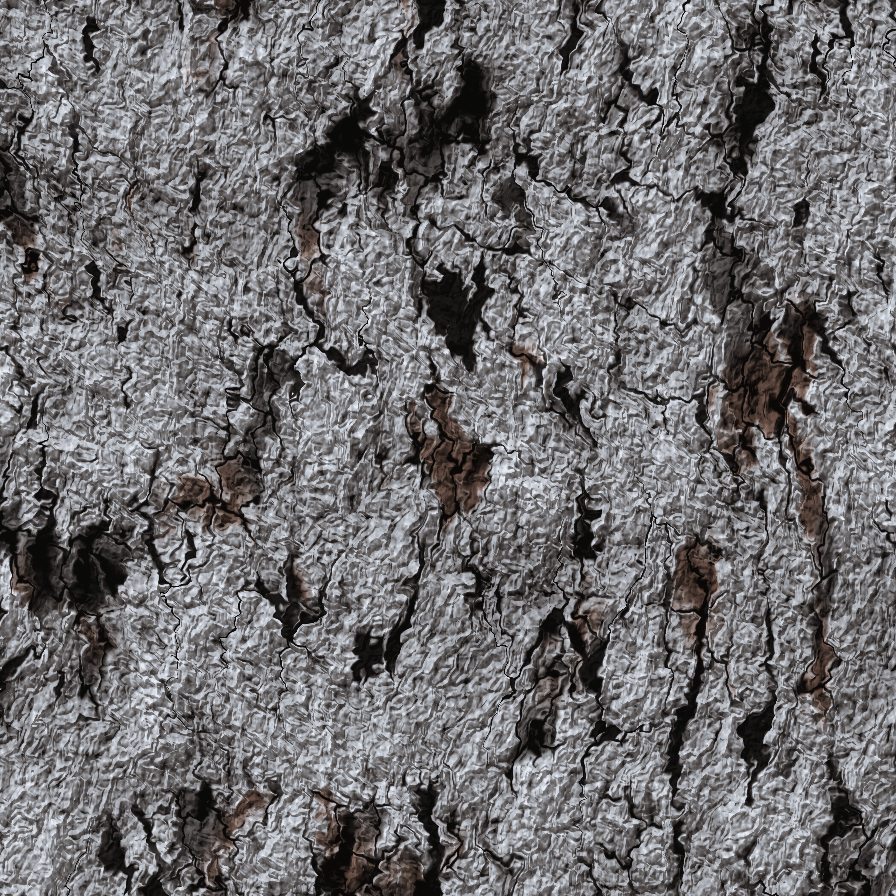
Reproduce this texture procedurally as a Shadertoy shader.

```glsl
// Weathered grey tree bark: flaking crust, upright cracks and rusty hollows.
#define BASE_TONE 0.50
#define RELIEF 0.080
#define SHADE_GAIN 0.19
#define GRAIN_GAIN 0.36
#define CRACK_WIDTH 0.17
#define CRACK_DARKNESS 0.88
#define HOLLOW_DARKNESS 0.58
#define PLATE_SCALE vec2(10.0, 6.0)
#define CRACK_SCALE vec2(12.0, 4.6)
#define LIGHT_DIR vec2(-0.45, 0.89)
#define RUST_COLOR vec3(0.47, 0.33, 0.27)

vec2 hash2(vec2 p) {
    vec3 q = fract(p.xyx * vec3(0.1031, 0.1030, 0.0973));
    q += dot(q, q.yzx + 33.33);
    return fract((q.xx + q.yz) * q.zy);
}

// Distances to the nearest and second nearest cell points.
vec2 cells(vec2 p) {
    vec2 id = floor(p), f = p - id;
    vec2 nearest = vec2(9.0);
    for (int y = -1; y <= 1; y++)
    for (int x = -1; x <= 1; x++) {
        vec2 o = vec2(x, y);
        vec2 d = o + hash2(id + o + 50.0) - f;
        float r = dot(d, d);
        nearest = r < nearest.x ? vec2(r, nearest.x) : vec2(nearest.x, min(nearest.y, r));
    }
    return sqrt(nearest);
}

// Layered cellular noise; alternate signs mix bumps with dents.
float lumps(vec2 p, int octaves) {
    float sum = 0.0, amp = 1.0;
    for (int i = 0; i < octaves; i++) {
        float d = cells(p).x;
        sum += amp * (0.27 - d * d);
        amp *= -0.6;
        p = p * 2.1 + vec2(7.3, 3.1);
    }
    return sum;
}

// Layered sines bend the grain, small lumps make it ragged.
vec2 warp(vec2 p) {
    float freq = 6.0;
    for (int i = 0; i < 3; i++) {
        p += vec2(0.10, 0.16) / freq * sin(freq * (p.yx + 0.4 * p) + vec2(1.3, 4.1) * float(i + 1));
        freq *= 2.1;
    }
    return p + vec2(0.022, 0.03) * vec2(lumps(p * 20.0, 3), lumps(p * 20.0 + 40.0, 3));
}

float segmentDistance(vec2 p, vec2 a, vec2 b) {
    vec2 ab = b - a;
    return length(p - a - ab * clamp(dot(p - a, ab) / dot(ab, ab), 0.0, 1.0));
}

// Height of the bark; also reports crack and hollow coverage.
float barkHeight(vec2 p, out float crack, out float hollow) {
    vec2 w = warp(p);
    float field = lumps(w * vec2(11.0, 3.6) + 21.0, 4);
    hollow = 1.0 - smoothstep(-0.38, -0.12, field);

    // Main cracks open wide near hollows, fine ones split the plates.
    vec2 c = cells(w * CRACK_SCALE);
    float gate = smoothstep(0.30, 0.60, cells(w * vec2(6.0, 3.5) + 9.0).x);
    float width = 0.02 + CRACK_WIDTH * gate * (1.0 - smoothstep(-0.35, 0.25, field));
    crack = (1.0 - smoothstep(0.35 * width, width, c.y - c.x)) * (0.1 + 0.9 * gate);
    vec2 s = cells(w * vec2(27.0, 14.0) + 5.0);
    crack = max(crack, (1.0 - smoothstep(0.03, 0.13, s.y - s.x))
        * (1.0 - smoothstep(-0.25, 0.15, field)));

    // Short upright slits.
    float slit = lumps(w * vec2(25.0, 6.0) + 63.0, 3);
    crack = max(crack, 1.0 - smoothstep(-0.48, -0.30, slit));

    // Two long slanting splits, frayed and uneven in width.
    vec2 ragged = p + 0.7 * (w - p);
    for (int i = 0; i < 2; i++) {
        vec2 a = vec2(0.49, 0.765) + float(i) * vec2(0.21, 0.035);
        float d = segmentDistance(ragged, a, a + vec2(0.30, -0.135) * (1.0 - 0.4 * float(i)));
        crack = max(crack, 1.0 - smoothstep(0.001, 0.005, d + 0.012 * field));
    }

    // Flakes step down in a few terraces.
    float plates = lumps(w * PLATE_SCALE, 5);
    float level = plates * 2.2;
    float terrace = floor(level) + smoothstep(0.0, 0.15, fract(level));
    return plates + 0.09 * terrace - 0.13 * crack - 0.18 * hollow;
}

void mainImage(out vec4 fragColor, in vec2 fragCoord) {
    vec2 p = fragCoord / iResolution.y;

    // Slope towards the light.
    float crack, hollow, crackLit, hollowLit;
    float reach = 0.0025;
    float h = barkHeight(p, crack, hollow);
    float hLit = barkHeight(p + reach * LIGHT_DIR, crackLit, hollowLit);
    float shade = tanh(RELIEF * (h - hLit) / reach);

    // Crusty specks, upright fibres and broad mottling.
    float grain = lumps(p * vec2(125.0, 95.0), 2);
    float fibre = cells(p * vec2(105.0, 15.0) + 0.6 * sin(p.yx * 23.0)).x - 0.45;
    float mottle = lumps(p * vec2(4.0, 2.5) + 13.0, 2);
    float tone = BASE_TONE + SHADE_GAIN * shade + GRAIN_GAIN * grain
        + 0.16 * h + 0.12 * mottle - fibre * mix(0.12, 0.40, hollow);
    tone *= 1.0 - HOLLOW_DARKNESS * hollow;
    tone *= 1.0 - CRACK_DARKNESS * crack;
    tone = clamp(tone, 0.035, 0.92);

    // Warm shadows, cool lights, rust in some hollows.
    vec3 color = tone * mix(vec3(1.06, 0.97, 0.94), vec3(0.98, 1.0, 1.04), smoothstep(0.1, 0.7, tone));
    float rust = hollow * smoothstep(0.40, 0.62, cells(p * vec2(6.0, 4.0) + 31.0).x);
    color = mix(color, RUST_COLOR * tone * 2.6, 0.7 * rust);
    fragColor = vec4(color, 1.0);
}
```
